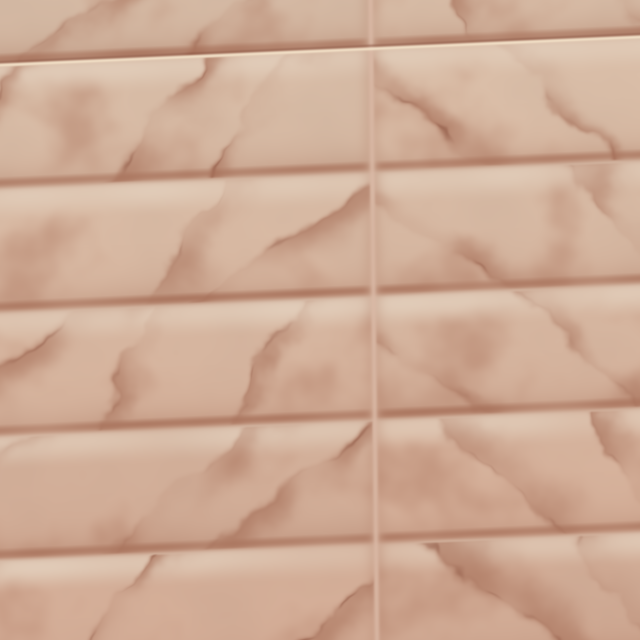
This texture is drawn by a Shadertoy shader. Its source:

```glsl
const float ROW_PITCH = 0.1935;
const float ROW_START = 0.125;
const float ROW_TILT = 0.044;
const float TILE_WIDTH = 0.75;
const float COLUMN_START = 0.589;
const float COLUMN_LEAN = -0.010;
const float GROUT_WIDTH = 0.0045;
const float SHADOW_WIDTH = 0.009;
const float BRIGHT_JOINT = 4.0;
const int VEINS_PER_TILE = 3;

const vec3 CLAY_LOW = vec3(0.825, 0.675, 0.588);
const vec3 CLAY_HIGH = vec3(0.842, 0.735, 0.650);
const vec3 GLAZE_LIGHT = vec3(0.885, 0.805, 0.730);
const vec3 BEVEL_SHADOW = vec3(0.650, 0.435, 0.345);
const vec3 GROUT = vec3(0.855, 0.725, 0.650);
const vec3 CREAM_LINE = vec3(0.950, 0.880, 0.780);
const vec3 VEIN_SMOKE = vec3(0.690, 0.490, 0.400);
const vec3 VEIN_CORE = vec3(0.510, 0.290, 0.220);

vec2 hash2(vec2 p) {
    vec3 q = fract(p.xyx * vec3(0.1031, 0.1030, 0.0973));
    q += dot(q, q.yzx + 33.33);
    return fract((q.xx + q.yz) * q.zy);
}

float cornerValue(vec2 cell, vec2 corner, vec2 local) {
    float angle = 6.28319 * hash2(cell + corner + 57.0).x;
    return dot(vec2(cos(angle), sin(angle)), local - corner);
}

float gradientNoise(vec2 p) {
    vec2 cell = floor(p), f = fract(p);
    vec2 u = f * f * f * (f * (f * 6.0 - 15.0) + 10.0);
    float low = mix(cornerValue(cell, vec2(0, 0), f), cornerValue(cell, vec2(1, 0), f), u.x);
    float high = mix(cornerValue(cell, vec2(0, 1), f), cornerValue(cell, vec2(1, 1), f), u.x);
    return mix(low, high, u.y);
}

float fbm(vec2 p) {
    float sum = 0.0, amplitude = 1.0;
    for (int i = 0; i < 4; i++) {
        sum += amplitude * gradientNoise(p);
        p = mat2(1.6, 1.2, -1.2, 1.6) * p + 7.3;
        amplitude *= 0.5;
    }
    return sum;
}

float bell(float x, float width) {
    return exp(-x * x / (width * width));
}

// x: smoky band, y: fine dark core
vec2 marbleVeins(vec2 local, vec2 tile, float pixel) {
    vec2 seed = hash2(tile + 21.0) * 40.0;
    float side = tile.x < 0.0 ? 1.0 : -1.0;
    vec2 result = vec2(0.0);
    for (int i = 0; i < VEINS_PER_TILE; i++) {
        float k = float(i);
        vec2 shape = hash2(tile * 3.7 + vec2(k * 17.0, k * 5.0 + 11.0));
        vec2 offset = seed + k * 9.1;
        float lean = side * mix(0.3, 1.7, shape.y);
        float root = (k + 0.15 + 0.7 * shape.x) / float(VEINS_PER_TILE) * TILE_WIDTH;
        float wander = 0.040 * fbm(local * 9.0 + offset);
        float d = local.x - root - lean * (local.y - 0.5 * ROW_PITCH) + wander;
        d /= sqrt(1.0 + lean * lean);
        float presence = smoothstep(-0.25, 0.3, gradientNoise(local * 7.0 + offset + 3.0));
        float spread = mix(0.016, 0.042, shape.x) * (1.0 + 0.9 * gradientNoise(local * 12.0 + offset));
        float band = d > 0.0 ? bell(d, spread) : bell(d, 0.007);
        float broken = smoothstep(-0.05, 0.45, gradientNoise(local * 22.0 + offset + 8.0));
        result.x = max(result.x, band * mix(0.15, 0.95, presence));
        result.y = max(result.y, bell(d, max(0.0030, pixel)) * presence * (0.1 + 0.9 * broken));
    }
    return result;
}

void mainImage(out vec4 fragColor, in vec2 fragCoord) {
    vec2 uv = fragCoord / iResolution.xy;
    float pixel = 1.0 / iResolution.y;

    // Tilted tile grid, with signed distances to the nearest joints
    float row = (uv.y - ROW_TILT * uv.x - ROW_START) / ROW_PITCH;
    float column = (uv.x - COLUMN_START - COLUMN_LEAN * uv.y) / TILE_WIDTH;
    vec2 tile = floor(vec2(column, row));
    vec2 local = fract(vec2(column, row)) * vec2(TILE_WIDTH, ROW_PITCH);
    float rowDist = (fract(row + 0.5) - 0.5) * ROW_PITCH;
    float columnDist = (fract(column + 0.5) - 0.5) * TILE_WIDTH;
    float tileMask = smoothstep(0.0, 0.005, abs(rowDist)) * smoothstep(0.0, 0.006, abs(columnDist));

    // Clay with broad tone shifts and soft clouds
    vec3 color = mix(CLAY_LOW, CLAY_HIGH, smoothstep(-0.1, 1.0, uv.y));
    float cloud = fbm(local * 4.5 + hash2(tile) * 30.0);
    float tone = hash2(tile + 3.0).y - 0.5;
    color *= 1.0 + tileMask * (0.03 * cloud + 0.035 * tone);
    color = mix(color, VEIN_SMOKE, 0.55 * tileMask * smoothstep(0.0, 0.75, cloud));

    // Glossy upper bevel
    float sheen = smoothstep(-0.055, -0.014, rowDist) * (1.0 - smoothstep(-0.004, 0.006, rowDist));
    color = mix(color, GLAZE_LIGHT, sheen * (0.68 + 0.5 * gradientNoise(uv * vec2(6.0, 3.0))));

    // Marble veins
    vec2 vein = marbleVeins(local, tile, pixel) * tileMask;
    color = mix(color, VEIN_SMOKE, 0.80 * vein.x);
    color = mix(color, VEIN_CORE, 0.48 * vein.y);

    // Shaded lower bevel, fading at the vertical grout
    float wear = 0.9 + 0.4 * gradientNoise(vec2(uv.x * 7.0, floor(row + 0.5) * 4.3));
    float halo = smoothstep(-0.004, 0.008, rowDist) * exp(-max(rowDist, 0.0) / 0.022);
    float shadow = max(0.78 * bell(rowDist - 0.009, SHADOW_WIDTH), 0.55 * halo) * wear;
    shadow *= 1.0 - 0.6 * bell(columnDist, 0.010);
    color = mix(color, BEVEL_SHADOW, clamp(shadow, 0.0, 1.0));

    // Vertical grout: a thin light line in a soft dark groove
    color = mix(color, VEIN_SMOKE, 0.26 * bell(columnDist, 0.015));
    color = mix(color, GROUT, 0.75 * bell(columnDist, GROUT_WIDTH));

    // One bright open joint
    float open = 1.0 - step(0.5, abs(floor(row + 0.5) - BRIGHT_JOINT));
    color = mix(color, VEIN_CORE, 0.45 * open * bell(rowDist - 0.004, max(0.0025, pixel)));
    color = mix(color, CREAM_LINE, 0.9 * open * bell(rowDist + 0.001, max(0.0025, pixel)));

    fragColor = vec4(color, 1.0);
}
```
